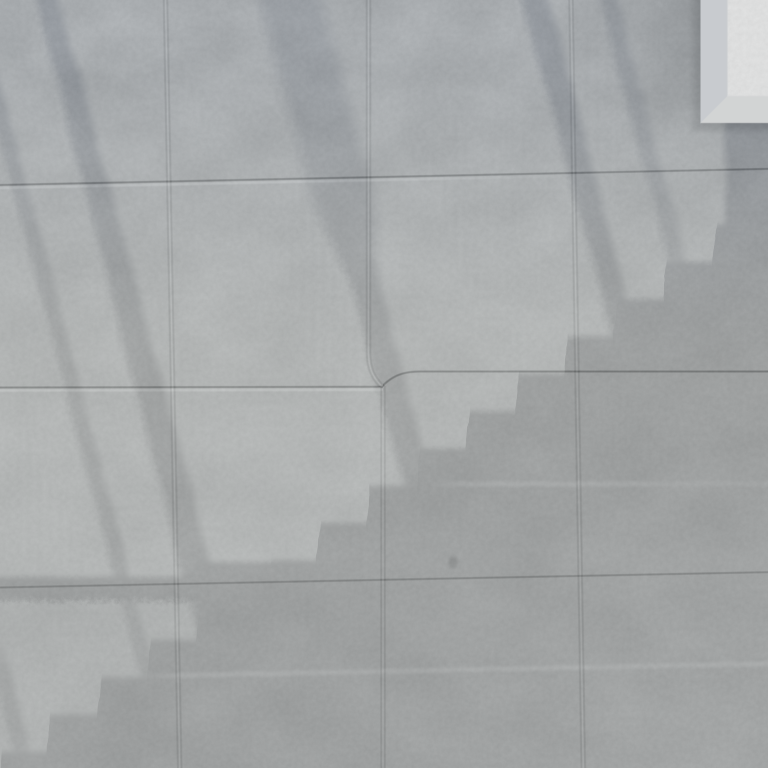
A WebGL 1 fragment shader for this texture:

```glsl
precision highp float;
uniform vec2 u_resolution;

// Layout units: the canvas is SPAN wide; wall positions run down from the top.
const float SPAN = 768.0;
const vec2 STEP_SIZE = vec2(49.5, 37.3);
const vec2 UPPER_STAIR = vec2(712.0, 262.0);
const vec2 LOWER_STAIR = vec2(195.0, 640.0);
const float STAIR_BLUR = 5.0;
const float JOINT_WIDTH = 1.9;
const float RAIL_SLOPE = 0.262;
const vec2 BLOCK_CORNER = vec2(700.5, 123.0);
const float BEVEL = 27.0;
const float MOTTLE = 0.045;
const float GRAIN = 0.028;
const vec3 LIT_TOP = vec3(0.655, 0.670, 0.682);
const vec3 LIT_LOW = vec3(0.700, 0.710, 0.708);
const vec3 SHADE_TOP = vec3(0.560, 0.580, 0.605);
const vec3 SHADE_LOW = vec3(0.617, 0.626, 0.626);
const vec3 BLOCK_FRONT = vec3(0.865, 0.868, 0.868);
const vec3 BLOCK_SIDE = vec3(0.785, 0.797, 0.812);
const vec3 BLOCK_BASE = vec3(0.825, 0.830, 0.832);

vec2 gradientAt(vec2 cell) {
  float a = 6.2832 * fract(sin(dot(cell, vec2(127.1, 311.7))) * 43758.5);
  return vec2(cos(a), sin(a));
}

float gradientNoise(vec2 p) {
  vec2 i = floor(p), f = fract(p);
  vec2 u = f * f * f * (f * (f * 6.0 - 15.0) + 10.0);
  vec2 e = vec2(1.0, 0.0);
  float low = mix(dot(gradientAt(i), f), dot(gradientAt(i + e), f - e), u.x);
  float high = mix(dot(gradientAt(i + e.yx), f - e.yx), dot(gradientAt(i + 1.0), f - 1.0), u.x);
  return mix(low, high, u.y);
}

float fbm(vec2 p) {
  float sum = 0.0, amp = 0.6;
  for (int i = 0; i < 5; i++) {
    sum += amp * gradientNoise(p);
    p = mat2(1.6, 1.2, -1.2, 1.6) * p + 7.3;
    amp *= 0.55;
  }
  return sum;
}

float stroke(float d, float width) {
  return 1.0 - smoothstep(0.0, width, abs(d));
}

// Thin twin grooves with a pale ridge between them
float groove(float d) {
  return 0.055 * (stroke(d + 1.8, JOINT_WIDTH) + stroke(d - 1.8, JOINT_WIDTH)) - 0.015 * stroke(d, 1.5);
}

// Signed distance from a cubic bend that leaves a straight joint
float bend(float across, float along, float rise, float reach) {
  float t = clamp(along / reach, 0.0, 1.0);
  float slope = 3.0 * rise * t * t / reach;
  return (across - rise * t * t * t) / sqrt(1.0 + slope * slope);
}

float stairEdge(float x, vec2 start) {
  float t = (start.x - x) / STEP_SIZE.x;
  float soft = smoothstep(0.88, 1.0, fract(t));
  return start.y + STEP_SIZE.y * (floor(t) + soft);
}

float rail(vec2 p, float top, float halfWidth, float blur) {
  float d = abs(p.x - top - RAIL_SLOPE * p.y);
  return 1.0 - smoothstep(halfWidth - blur, halfWidth + blur, d);
}

float sunlight(vec2 p) {
  float cap = mix(577.0, 562.0, smoothstep(180.0, 205.0, p.x));
  float edge = min(stairEdge(p.x, UPPER_STAIR), cap);
  float upper = 1.0 - smoothstep(-STAIR_BLUR, STAIR_BLUR, p.y - edge);
  upper *= 1.0 - smoothstep(719.0, 731.0, p.x);
  float lower = smoothstep(596.0, 606.0, p.y) * (1.0 - smoothstep(194.0, 204.0, p.x));
  lower *= 1.0 - smoothstep(-STAIR_BLUR, STAIR_BLUR, p.y - stairEdge(p.x, LOWER_STAIR));
  return max(upper, 0.8 * lower);
}

float railShadow(vec2 p) {
  float taper = smoothstep(190.0, 300.0, p.y);
  float s = 0.85 * rail(p, 48.0, 11.0 + 0.008 * p.y, 7.0);
  s = max(s, 0.65 * rail(p, -29.0, 8.0, 6.0));
  s = max(s, mix(0.62, 0.82, taper) * rail(p, 291.0, mix(31.0, 14.0, taper), mix(12.0, 7.0, taper)));
  s = max(s, 0.85 * rail(p, 536.0, 14.0 - 0.008 * p.y, 7.0));
  s = max(s, 0.6 * rail(p, 609.0, 9.0, 7.0));
  return max(s, 0.7 * rail(p, -174.0, 9.0, 6.0) * smoothstep(630.0, 670.0, p.y));
}

// Darkening in x, highlight in y
vec2 joints(vec2 p) {
  float row1 = p.y - 185.0 + 0.021 * p.x;
  float row2 = p.x < 383.0 ? p.y - 387.5 + 0.002 * p.x : bend(p.y - 371.5, 425.0 - p.x, 14.0, 42.0);
  float row3 = p.y - 587.5 + 0.020 * p.x;
  float column2 = p.y < 387.0 ? bend(p.x - 368.5, p.y - 347.0, 14.0, 40.0) : p.x - 383.0;
  float dark = 0.15 * (stroke(row1, JOINT_WIDTH) + stroke(row2, JOINT_WIDTH)) + 0.11 * stroke(row3, JOINT_WIDTH);
  dark += groove(p.x - 165.5 - 0.0185 * p.y) + groove(column2) + groove(p.x - 571.0 - 0.016 * p.y);
  float pale = stroke(row1 - 3.0, 2.5) + stroke(row2 - 3.0, 2.5) * step(p.x, 383.0);
  return vec2(dark, 0.05 * pale * (1.0 - smoothstep(350.0, 620.0, p.x)));
}

void main() {
  vec2 uv = gl_FragCoord.xy / u_resolution;
  vec2 p = vec2(uv.x, 1.0 - uv.y) * SPAN;
  float cloud = fbm(p * vec2(0.012, 0.017));
  float fine = fbm(p * 0.19 + 31.0);
  vec2 q = p + 5.0 * vec2(cloud, fine);

  // Concrete in sun and shade
  float depth = smoothstep(0.0, 390.0, p.y);
  float light = sunlight(q) * (1.0 - railShadow(q));
  vec3 color = mix(mix(SHADE_TOP, SHADE_LOW, depth), mix(LIT_TOP, LIT_LOW, depth), light);
  color -= 0.05 * smoothstep(560.0, 690.0, p.x) * (1.0 - smoothstep(60.0, 190.0, p.y));
  color += 0.02 * smoothstep(0.3, 1.0, uv.x) * smoothstep(400.0, 768.0, p.y);
  color += MOTTLE * cloud * mix(1.4, 0.8, depth) + GRAIN * fine;

  // Pale streaks and a small stain
  float streak = stroke(p.y - 484.0, 5.0) * smoothstep(425.0, 470.0, p.x) * (1.0 - 0.5 * smoothstep(630.0, 670.0, p.x));
  streak += stroke(p.y - 679.0 + 0.02 * p.x, 5.0) * smoothstep(130.0, 180.0, p.x);
  color += 0.035 * streak;
  color -= 0.06 * (1.0 - smoothstep(2.0, 7.0, length((p - vec2(453.0, 562.0)) * vec2(1.0, 0.75))));
  vec2 seam = joints(p);
  color += seam.y - seam.x;

  // Bevelled white block
  vec2 inset = vec2(p.x - BLOCK_CORNER.x, BLOCK_CORNER.y - p.y);
  float inside = min(inset.x, inset.y);
  color -= 0.07 * smoothstep(-14.0, 0.0, inside);
  vec3 block = mix(BLOCK_SIDE, BLOCK_BASE, smoothstep(-1.2, 1.2, inset.x - inset.y));
  block = mix(block, BLOCK_FRONT + 0.03 * fine, smoothstep(-1.2, 1.2, inside - BEVEL));
  color = mix(color, block, smoothstep(-1.0, 1.0, inside));
  gl_FragColor = vec4(color, 1.0);
}
```
